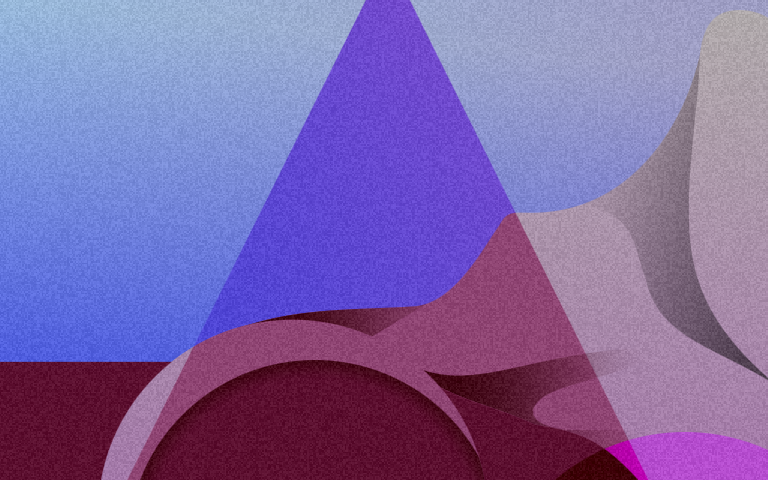
This background is drawn by a Shadertoy shader. Its source:

```glsl
// Grainy abstract hills with folded ribbons, a ring and a translucent triangle.

// Height at x of a cubic Bezier whose x grows steadily from a to d.
float curve(float x, vec2 a, vec2 b, vec2 c, vec2 d) {
    float lo = 0.0, hi = 1.0;
    vec2 q = a;
    for (int i = 0; i < 16; i++) {
        float t = 0.5 * (lo + hi), s = 1.0 - t;
        q = s * s * s * a + 3.0 * s * s * t * b + 3.0 * s * t * t * c + t * t * t * d;
        if (q.x < x) lo = t; else hi = t;
    }
    return q.y;
}

// Antialiased coverage, for d positive inside a shape.
float cover(float d) {
    return clamp(0.5 + d / max(fwidth(d), 1e-5), 0.0, 1.0);
}

float disc(vec2 p, vec2 centre, float radius) {
    return radius - length(p - centre);
}

float hash(vec2 p) {
    vec3 q = fract(p.xyx * 0.1031);
    q += dot(q, q.yzx + 33.33);
    return fract((q.x + q.y) * q.z);
}

// Skyline of the hills, left to right.
float ridge(float x) {
    if (x < 0.47) return 0.305 - 2.0 * (0.47 - x);
    if (x < 0.865) return curve(x, vec2(0.47, 0.305), vec2(0.6, 0.362), vec2(0.74, 0.353), vec2(0.865, 0.362));
    if (x < 1.04) return curve(x, vec2(0.865, 0.362), vec2(0.95, 0.37), vec2(1.01, 0.49), vec2(1.04, 0.53));
    if (x < 1.095) return curve(x, vec2(1.04, 0.53), vec2(1.055, 0.56), vec2(1.07, 0.557), vec2(1.095, 0.557));
    if (x < 1.458) return curve(x, vec2(1.095, 0.557), vec2(1.3, 0.55), vec2(1.42, 0.72), vec2(1.458, 0.885));
    if (x < 1.54) return curve(x, vec2(1.458, 0.885), vec2(1.465, 0.95), vec2(1.49, 0.979), vec2(1.54, 0.979));
    return curve(x, vec2(1.54, 0.979), vec2(1.56, 0.979), vec2(1.58, 0.975), vec2(1.6, 0.963));
}

// Left side of the tall right lobe, as x for a given y.
float lobeSide(float y) {
    if (y < 0.56) return curve(y, vec2(0.2, 1.615), vec2(0.33, 1.46), vec2(0.44, 1.435), vec2(0.56, 1.435));
    return curve(y, vec2(0.56, 1.435), vec2(0.68, 1.435), vec2(0.78, 1.455), vec2(0.885, 1.458));
}

// Lower left border of the grey fold beside the lobe.
float greyFoldBase(float x) {
    if (x < 1.345) return curve(x, vec2(1.22, 0.568), vec2(1.33, 0.56), vec2(1.325, 0.46), vec2(1.345, 0.42));
    return curve(x, vec2(1.345, 0.42), vec2(1.37, 0.3), vec2(1.48, 0.28), vec2(1.6, 0.208));
}

// Top of the dark maroon mound.
float moundTop(float x) {
    if (x < 1.115) return curve(x, vec2(0.844, 0.246), vec2(0.92, 0.17), vec2(1.02, 0.16), vec2(1.115, 0.115));
    return curve(x, vec2(1.115, 0.115), vec2(1.22, 0.1), vec2(1.26, 0.075), vec2(1.33, 0.0));
}

vec3 skyColour(vec2 p, float tri) {
    vec3 top = mix(vec3(0.6, 0.73, 0.86), vec3(0.62, 0.62, 0.77), clamp(p.x / 1.4, 0.0, 1.0));
    vec3 open = mix(vec3(0.21, 0.24, 0.88), top, clamp(p.y + 0.1 * p.x, 0.0, 1.0));
    float violet = clamp(0.55 * p.y + 0.6 * (p.x - 0.6), 0.0, 1.0);
    vec3 tinted = mix(vec3(0.29, 0.27, 0.84), vec3(0.52, 0.3, 0.79), violet);
    return mix(open, tinted, tri);
}

void mainImage(out vec4 fragColor, in vec2 fragCoord) {
    vec2 p = fragCoord / iResolution.y;
    p.x += 0.5 * (1.6 - iResolution.x / iResolution.y);
    const vec3 MAROON = vec3(0.36, 0.06, 0.185);
    const vec3 SHADOW = vec3(0.24, 0.02, 0.07);

    // Shape distances
    float tri = cover((1.092 - p.y) * 0.497 - abs(p.x - 0.808));
    float ring = disc(p, vec2(0.61, -0.072), 0.406);
    float bowl = disc(p, vec2(0.656, -0.14), 0.39);
    float glow = cover(disc(p, vec2(1.427, -0.317), 0.417));
    float skyline = ridge(p.x) - p.y;
    float mound = moundTop(p.x) - p.y;

    // Sky, left sliver and hills
    vec3 col = skyColour(p, tri);
    float sliver = min(1.7 * (p.x - 0.173) - p.y, 0.09 - p.y);
    col = mix(col, vec3(0.52, 0.32, 0.58), cover(sliver));
    vec3 hill = mix(vec3(0.64, 0.47, 0.66), vec3(0.69, 0.67, 0.67), p.y);
    hill = mix(hill, vec3(0.56, 0.27, 0.45), tri);
    col = mix(col, hill, cover(max(skyline, ring)));

    // Grey fold beside the lobe
    float grey = min(min(lobeSide(p.y) - p.x, p.y - greyFoldBase(p.x)), skyline);
    float greyDepth = clamp(2.0 * (p.x - 1.22 + 0.25 * (0.6 - p.y)), 0.0, 0.85);
    col = mix(col, vec3(0.25, 0.2, 0.25), cover(grey) * greyDepth);

    // Thin fold between skyline and ring
    float thin = min(min(skyline, p.y - 0.296 - 0.6 * (p.x - 0.77)), 0.89 - p.x);
    col = mix(col, SHADOW, cover(thin) * (1.0 - 0.8 * smoothstep(0.58, 0.9, p.x)));

    // Magenta disc
    col = mix(col, mix(vec3(0.71, 0.3, 0.81), vec3(0.74, 0.0, 0.7), tri), glow);

    // Swoosh fold, cut by a rounded tongue
    float swooshTop = curve(p.x, vec2(0.844, 0.246), vec2(0.98, 0.17), vec2(1.1, 0.27), vec2(1.354, 0.275));
    float tongueTop = curve(p.x, vec2(1.11, 0.145), vec2(1.125, 0.2), vec2(1.25, 0.2), vec2(1.37, 0.26));
    float tongueLow = curve(p.x, vec2(1.11, 0.145), vec2(1.11, 0.12), vec2(1.14, 0.11), vec2(1.18, 0.104));
    float tongue = min(min(tongueTop - p.y, p.y - tongueLow), p.x - 1.11);
    float swoosh = cover(min(swooshTop - p.y, -mound)) * (1.0 - cover(tongue));
    col = mix(col, SHADOW, swoosh * (1.0 - smoothstep(0.92, 1.36, p.x)));

    // Mound, ring and shaded bowl
    col = mix(col, mix(MAROON, vec3(0.24, 0.0, 0.03), glow), cover(mound));
    col = mix(col, hill, cover(ring));
    vec3 bowlColour = mix(SHADOW, MAROON, smoothstep(-0.01, 0.045, bowl));
    col = mix(col, bowlColour, cover(min(bowl, ring)));

    // Film grain
    col += 0.09 * (hash(floor(p * 320.0) + 7.0) - 0.5);
    fragColor = vec4(clamp(col, 0.0, 1.0), 1.0);
}
```
